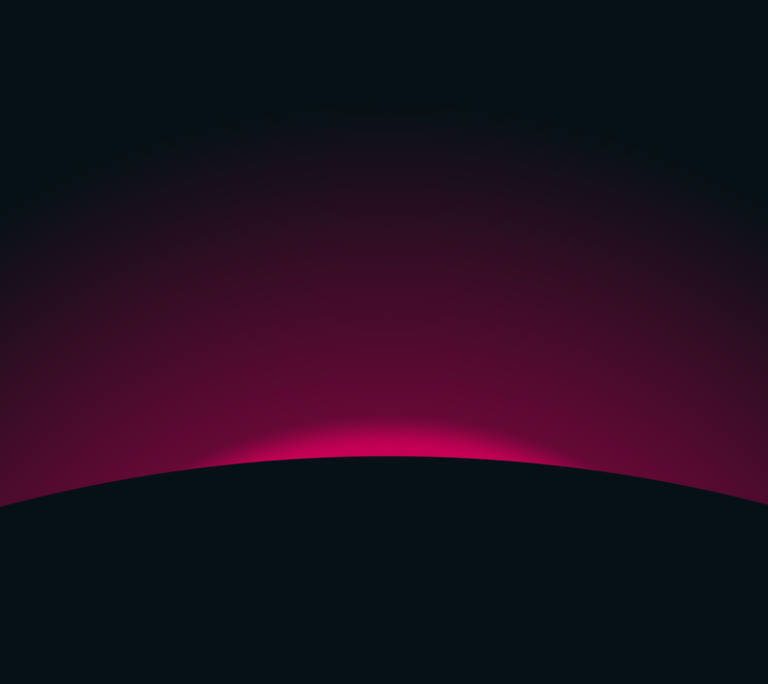
Write a Shadertoy shader that draws this background.

```glsl
#define NIGHT vec3(0.020, 0.067, 0.085)
#define PINK vec3(0.775, 0.0, 0.335)
#define CENTER_X 0.006
#define HORIZON_TOP 0.333
#define PLANET_RADIUS 2.21
#define HALO_TOP 0.852
#define HALO_RADIUS 1.095
#define HALO_SLOPE 1.10
#define CORE_TOP 0.370
#define CORE_RADIUS 0.62
#define CORE_BLUR 0.029

// Signed distance to a disc given by its topmost height
float discFromTop(vec2 p, float top, float radius) {
    return length(p - vec2(CENTER_X, top - radius)) - radius;
}

void mainImage(out vec4 fragColor, in vec2 fragCoord) {
    // Height runs from 0 to 1, x is centred
    vec2 p = vec2(fragCoord.x - 0.5 * iResolution.x, fragCoord.y) / iResolution.y;
    float pixel = 1.0 / iResolution.y;

    // Wide halo, growing steadily towards the horizon
    float haloDepth = -discFromTop(p, HALO_TOP, HALO_RADIUS);
    float halo = clamp(haloDepth * HALO_SLOPE, 0.0, 0.6);
    vec3 color = mix(NIGHT, PINK, halo);

    // Bright soft core just above the horizon
    float core = discFromTop(p, CORE_TOP, CORE_RADIUS);
    color = mix(color, PINK, 1.0 - smoothstep(-CORE_BLUR, CORE_BLUR, core));

    // Dark planet in front
    float planet = discFromTop(p, HORIZON_TOP, PLANET_RADIUS);
    color = mix(NIGHT, color, smoothstep(-pixel, pixel, planet));

    fragColor = vec4(color, 1.0);
}
```
